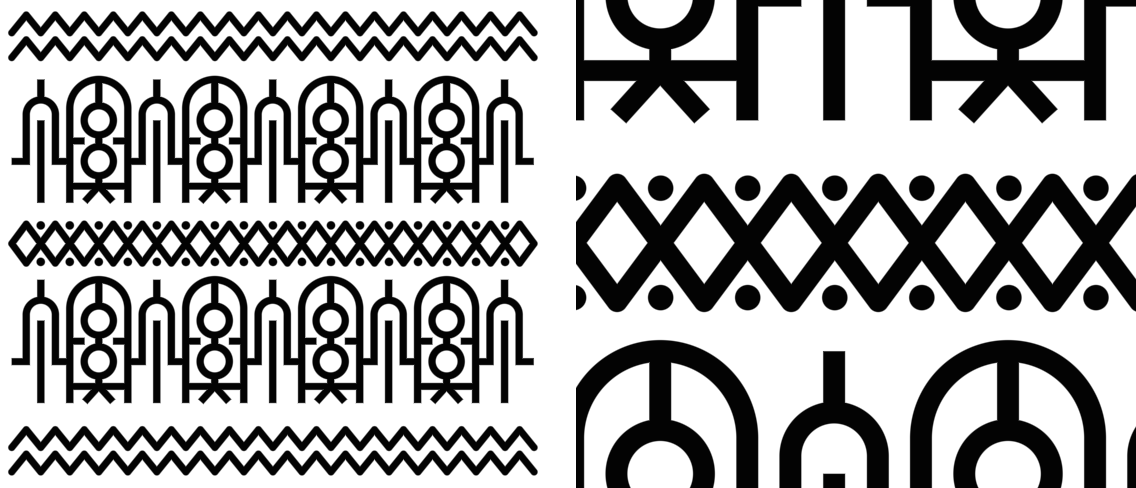
Left, the full canvas; right, a detail of the centre.
A Shadertoy shader for this pattern:

```glsl
// Black line frieze on white: zigzag borders, two rows of arches, a diamond chain.
// Each band is folded into one mirrored cell, then built from distance functions.
// The design space is 768 x 669 units, with y running downward.

// Distance from the nearest of several evenly spaced axes, first to last.
float foldRepeat(float x, float first, float period, float last) {
    return abs(x - first - period * clamp(round((x - first) / period), 0.0, last));
}

float segment(vec2 p, vec2 a, vec2 b) {
    vec2 ab = b - a;
    return length(p - a - ab * clamp(dot(p - a, ab) / dot(ab, ab), 0.0, 1.0));
}

// Filled rectangle between two corners.
float bar(vec2 p, vec2 lo, vec2 hi) {
    vec2 d = abs(p - 0.5 * (lo + hi)) - 0.5 * (hi - lo);
    return length(max(d, 0.0)) + min(max(d.x, d.y), 0.0);
}

// Round arch with straight legs that stop at foot.
float arch(vec2 p, float radius, float springY, float foot) {
    float d = abs(length(vec2(p.x, min(p.y - springY, 0.0))) - radius) - 5.0;
    return max(d, p.y - foot);
}

float ring(vec2 p, float centerY) {
    return abs(length(p - vec2(0.0, centerY)) - 20.0) - 5.0;
}

float zigzag(vec2 p, float top) {
    float x = foldRepeat(p.x, 36.0, 39.8, 17.0);
    return segment(vec2(x, p.y), vec2(0.0, top), vec2(19.9, top + 24.5)) - 4.8;
}

float diamondChain(vec2 p) {
    float y = abs(p.y - 334.0);
    float x = foldRepeat(p.x, 36.0, 39.8, 17.0);
    float d = segment(vec2(x, y), vec2(0.0, 26.8), vec2(19.9, 0.0)) - 4.8;
    float dotX = foldRepeat(p.x, 55.9, 39.8, 16.0);
    return min(d, length(vec2(dotX, y - 25.0)) - 5.8);
}

// Narrow arch with a spire, a free inner post and side feet.
float smallArch(vec2 p) {
    float d = arch(p, 20.0, 157.0, 226.0);
    d = min(d, bar(p, vec2(-5.0, 109.0), vec2(5.0, 138.0)));
    d = min(d, bar(p, vec2(-5.0, 165.0), vec2(5.0, 278.0)));
    return min(d, bar(p, vec2(15.0, 216.5), vec2(40.0, 226.0)));
}

// Wide arch holding two linked rings above a crossbar and splayed legs.
float largeArch(vec2 p) {
    float d = arch(p, 39.8, 148.7, 278.0);
    d = min(d, min(ring(p, 165.0), ring(p, 221.0)));
    d = min(d, bar(p, vec2(-5.0, 106.0), vec2(5.0, 144.0)));
    d = min(d, bar(p, vec2(-5.0, 187.0), vec2(5.0, 199.0)));
    d = min(d, bar(p, vec2(-5.0, 243.0), vec2(5.0, 258.0)));
    d = min(d, bar(p, vec2(19.5, 188.5), vec2(40.0, 198.0)));
    d = min(d, bar(p, vec2(-40.0, 250.5), vec2(40.0, 260.0)));
    // The splayed leg is a bar in a rotated frame.
    vec2 along = normalize(vec2(19.0, 21.0));
    vec2 q = p - vec2(0.0, 255.0);
    vec2 leg = vec2(dot(q, along), q.x * along.y - q.y * along.x);
    return min(d, bar(leg, vec2(0.0, -4.8), vec2(28.5, 4.8)));
}

void mainImage(out vec4 fragColor, in vec2 fragCoord) {
    vec2 uv = fragCoord / iResolution.xy;
    vec2 p = vec2(uv.x, 1.0 - uv.y) * vec2(768.0, 669.0);

    // Paired zigzags at the top and bottom.
    float d = min(zigzag(p, 20.5), zigzag(p, 54.5));
    d = min(d, min(zigzag(p, 589.0), zigzag(p, 622.5)));
    d = min(d, diamondChain(p));

    // Two identical arch rows.
    float y = p.y - (p.y > 334.0 ? 274.5 : 0.0);
    d = min(d, smallArch(vec2(foldRepeat(p.x, 56.0, 159.0, 4.0), y)));
    d = min(d, largeArch(vec2(foldRepeat(p.x, 135.5, 159.0, 3.0), y)));

    float soft = 0.9 * 768.0 / iResolution.x;
    fragColor = vec4(vec3(mix(0.01, 1.0, smoothstep(-soft, soft, d))), 1.0);
}
```
